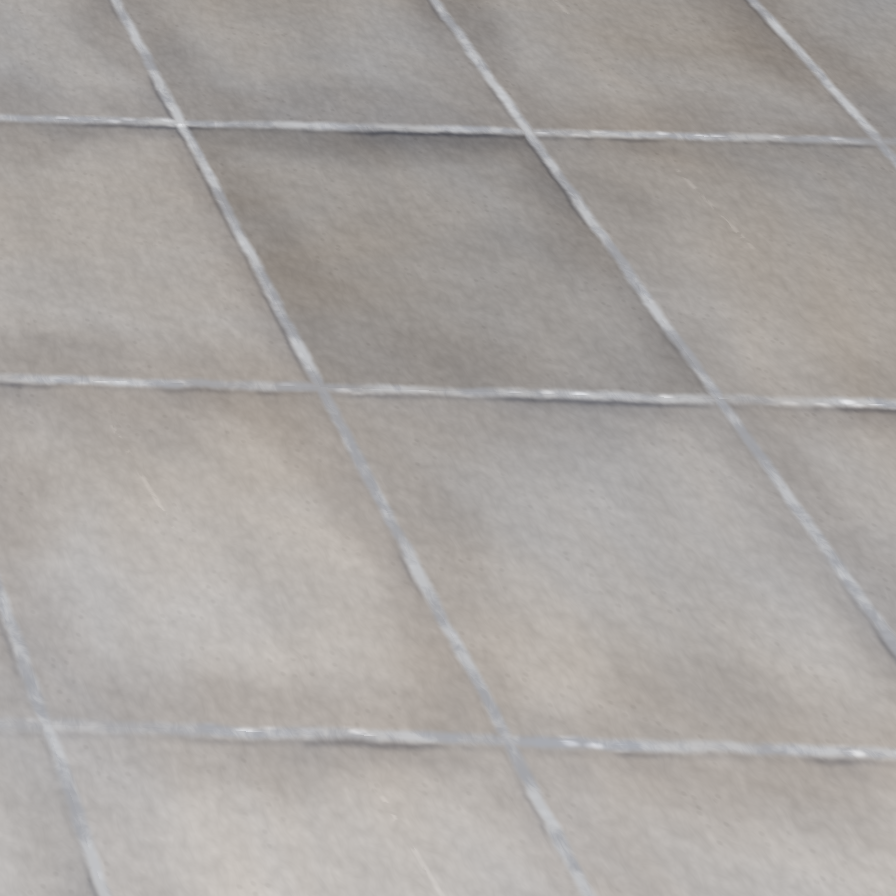
Reproduce this texture procedurally as a Shadertoy shader.

```glsl
// Worn square stone tiles with pale grout, seen obliquely across a floor.
// A projective map turns the canvas into tile units; layered sines mottle the
// stone and fray the grout, and cellular noise adds pits and chalky flecks.

float hash(vec2 p) {
    return fract(sin(dot(p, vec2(127.1, 311.7))) * 4375.85);
}

// Warped, rotated sine octaves, roughly -1 to 1
float mottle(vec2 p) {
    float sum = 0.0, amp = 0.5;
    for (int i = 0; i < 5; i++) {
        p = mat2(0.8, 0.6, -0.6, 0.8) * p * 1.7 + 1.3;
        p += 0.5 * sin(p.yx * 0.9 + 0.7);
        sum += amp * sin(p.x + 1.4 * sin(p.y));
        amp *= 0.65;
    }
    return sum;
}

// Distance to the nearest scattered point
float cellular(vec2 p) {
    float nearest = 2.0;
    for (int y = -1; y <= 1; y++)
    for (int x = -1; x <= 1; x++) {
        vec2 cell = floor(p) + vec2(x, y);
        vec2 point = cell + vec2(hash(cell), hash(cell + 17.3));
        nearest = min(nearest, length(p - point));
    }
    return nearest;
}

float segment(vec2 p, vec2 a, vec2 b) {
    vec2 ab = b - a;
    return length(p - a - ab * clamp(dot(p - a, ab) / dot(ab, ab), 0.0, 1.0));
}

void mainImage(out vec4 fragColor, in vec2 fragCoord) {
    vec2 uv = fragCoord / iResolution.xy;

    // Perspective: floor axes to canvas, inverted (y runs downward)
    mat3 floorToView = mat3(0.3857, 0.0098, -0.004,
                            0.1115, 0.2415, -0.125,
                            0.2018, 0.1367, 1.0);
    vec3 q = inverse(floorToView) * vec3(uv.x, 1.0 - uv.y, 1.0);
    vec2 t = q.xy / q.z;
    vec2 aa = fwidth(t);

    vec2 id = floor(t), f = fract(t);
    float broad = mottle(t * 2.3 + 4.0 * hash(id));
    float medium = mottle(t * 8.0 + 2.0);
    float grain = mottle(t * vec2(46.0, 34.0));

    // Stone: lighter toward the viewer, each tile a little different
    float shade = 0.038 * (t.y - 0.9) - 0.008 * t.x
                + 0.03 * (hash(id + 3.0) - 0.5)
                - 0.055 * exp(-5.0 * dot(id, id));
    shade += 0.018 * broad + 0.014 * medium + 0.015 * grain;
    vec3 color = vec3(0.667, 0.651, 0.637) + shade;
    color += vec3(0.008, -0.002, -0.015) * mottle(t * 1.7 + 9.0);

    // Speckled surface
    float speck = cellular(t * vec2(48.0, 36.0));
    color += 0.03 * (0.45 - speck);

    // Brownish rim around a pale, rubbed centre
    vec2 inset = min(f, 1.0 - f);
    float rim = 1.0 - smoothstep(0.07, 0.24, min(inset.x, inset.y) + 0.06 * broad);
    float rimStrength = 0.3 + 0.7 * hash(id + 8.0);
    color -= vec3(0.036, 0.041, 0.043) * rim * rimStrength;
    color += 0.018 * (1.0 - rim);

    // Small pits and a faint scratch on some tiles
    float pits = 1.0 - smoothstep(0.06, 0.2, cellular(t * 24.0));
    color -= 0.025 * pits * smoothstep(0.1, 0.7, medium);
    vec2 start = vec2(0.3 + 0.4 * hash(id + 5.0), 0.15);
    float scratch = segment(f, start, start + vec2(0.04, 0.3));
    color += 0.04 * (1.0 - smoothstep(0.001, 0.007 + aa.x, scratch))
           * step(0.55, hash(id + 11.0)) * smoothstep(-0.3, 0.3, grain);

    // Signed distance to the nearest joint on each axis, with frayed edges
    vec2 joint = t - round(t);
    joint += 0.003 * vec2(mottle(t.yx * 6.0), mottle(t * 6.0 + 5.0));
    joint += 0.003 * vec2(mottle(t * 19.0 + 3.0), mottle(t * 17.0));

    // Broken dark soil along one side of each joint
    float soil = smoothstep(-0.5, 0.7, mottle(t * 3.1 + 7.0) + 0.3 * medium);
    vec2 crease = exp(-pow((joint - vec2(-0.021, 0.023)) / vec2(0.009, 0.011), vec2(2.0)));
    vec2 smear = exp(-pow((joint - vec2(-0.045, 0.05)) / 0.035, vec2(2.0)));
    color -= vec3(0.15, 0.14, 0.12) * max(crease.x * 0.75, crease.y) * (0.15 + 0.85 * soil);
    color -= vec3(0.055, 0.052, 0.045) * max(smear.x * 0.6, smear.y) * soil;

    // Soft cool grout, patchily rubbed away; cross joints are chalkier
    vec2 band = 1.0 - smoothstep(vec2(0.005, 0.003), vec2(0.021, 0.022) + aa, abs(joint));
    vec2 cover = vec2(0.85, 0.75) + vec2(0.15, 0.25) * vec2(medium, mottle(t * 4.0 + 1.0));
    band *= clamp(cover, 0.35, 1.0);
    float grout = max(band.x, band.y);
    vec3 groutColor = mix(vec3(0.63, 0.64, 0.665), vec3(0.75, 0.755, 0.765),
                          smoothstep(-0.8, 0.8, medium + 0.5 * grain));
    groutColor += 0.025 * band.y;
    color = mix(color, groutColor, grout);
    float flecks = 1.0 - smoothstep(0.1, 0.45, cellular(t * vec2(15.0, 32.0)));
    color += 0.14 * flecks * (band.y + 0.2 * band.x) * smoothstep(0.0, 0.6, broad);

    fragColor = vec4(clamp(color, 0.0, 1.0), 1.0);
}
```
